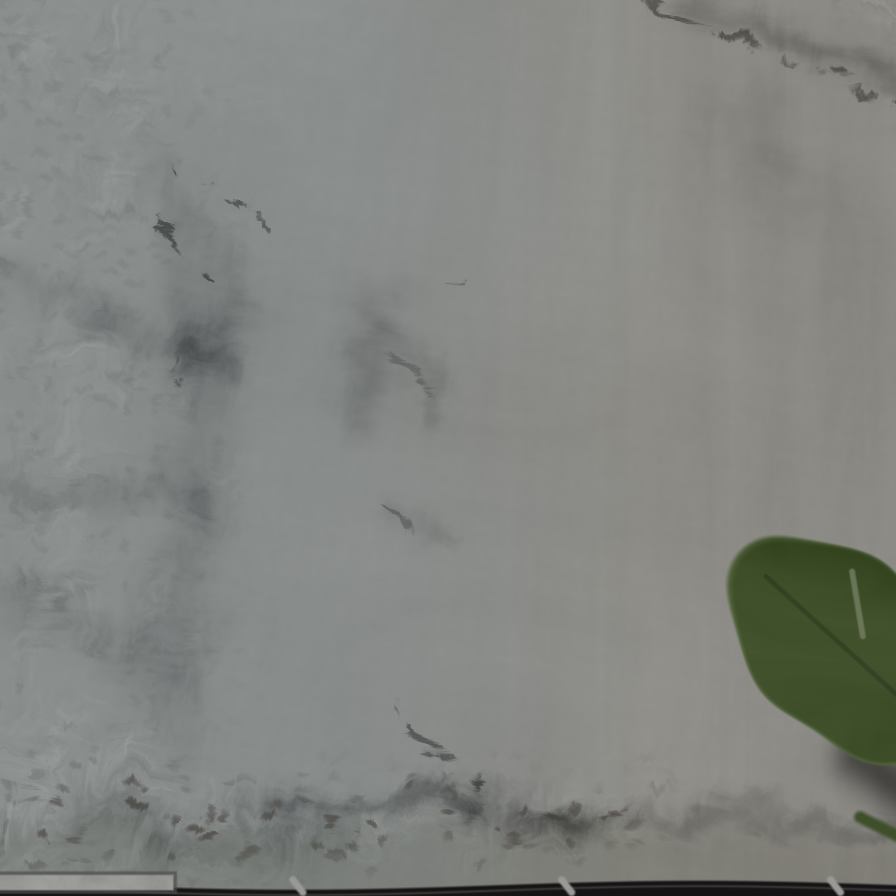
Write a Shadertoy shader that draws this texture.

```glsl
const vec3 COOL_PLASTER = vec3(0.535, 0.552, 0.548);
const vec3 WARM_PLASTER = vec3(0.547, 0.541, 0.520);
const vec3 DAMP_BROWN = vec3(0.27, 0.25, 0.23);
const vec3 LEAF_GREEN = vec3(0.245, 0.310, 0.165);
const vec3 CABLE_BLACK = vec3(0.085, 0.075, 0.080);
const vec3 PALE_GREY = vec3(0.60, 0.60, 0.59);

vec2 hash2(vec2 c) {
    return fract(sin(vec2(dot(c, vec2(127.1, 311.7)), dot(c, vec2(269.5, 183.3)))) * 43758.5);
}

// Layered, rotated and warped sines, roughly -0.8 to 0.8
float clouds(vec2 p) {
    float sum = 0.0, amp = 0.5;
    for (int i = 0; i < 6; i++) {
        p = mat2(0.8, -0.6, 0.6, 0.8) * p;
        p += 0.7 * sin(p.yx * 1.3 + float(i));
        sum += amp * sin(p.x) * sin(p.y);
        p *= 1.9;
        amp *= 0.55;
    }
    return sum;
}

// Cellular noise: distance to the nearest seed and its random id
vec2 cells(vec2 p) {
    vec2 base = floor(p), best = vec2(9.0, 0.0);
    for (int y = -1; y <= 1; y++)
    for (int x = -1; x <= 1; x++) {
        vec2 c = base + vec2(x, y), h = hash2(c);
        float d = length(c + h - p);
        if (d < best.x) best = vec2(d, hash2(c + 19.0).x);
    }
    return best;
}

float segment(vec2 p, vec2 a, vec2 b) {
    vec2 pa = p - a, ba = b - a;
    return length(pa - ba * clamp(dot(pa, ba) / dot(ba, ba), 0.0, 1.0));
}

float stain(vec2 p, vec2 a, vec2 b, float width) {
    float d = segment(p, a, b) / width;
    return exp(-d * d);
}

float stroke(vec2 p, vec2 a, vec2 b, float width) {
    return 1.0 - smoothstep(width * 0.3, width, segment(p, a, b));
}

float stains(vec2 p) {
    float s = 0.06 * stain(p, vec2(0.19, 0.80), vec2(0.235, 0.60), 0.030);
    s += 0.05 * stain(p, vec2(0.235, 0.60), vec2(0.19, 0.20), 0.045);
    s += 0.06 * stain(p, vec2(0.00, 0.69), vec2(0.27, 0.585), 0.020);
    s += 0.05 * stain(p, vec2(0.00, 0.455), vec2(0.23, 0.45), 0.024);
    s += 0.05 * stain(p, vec2(0.00, 0.34), vec2(0.20, 0.25), 0.030);
    s += 0.06 * stain(p, vec2(0.41, 0.66), vec2(0.41, 0.57), 0.034);
    s += 0.05 * stain(p, vec2(0.42, 0.63), vec2(0.50, 0.55), 0.015);
    s += 0.04 * stain(p, vec2(0.45, 0.42), vec2(0.50, 0.40), 0.020);
    s += 0.035 * stain(p, vec2(0.82, 0.87), vec2(0.90, 0.78), 0.045);
    s += 0.09 * stain(p, vec2(0.76, 1.00), vec2(1.02, 0.89), 0.022);
    s += 0.07 * stain(p, vec2(0.08, 0.07), vec2(0.35, 0.08), 0.032);
    s += 0.10 * stain(p, vec2(0.28, 0.11), vec2(0.54, 0.11), 0.018);
    s += 0.11 * stain(p, vec2(0.54, 0.10), vec2(0.65, 0.075), 0.026);
    return s + 0.08 * stain(p, vec2(0.62, 0.09), vec2(1.00, 0.09), 0.014);
}

float cracks(vec2 p) {
    float c = stroke(p, vec2(0.70, 1.01), vec2(0.82, 0.96), 0.006);
    c = max(c, stroke(p, vec2(0.82, 0.96), vec2(1.01, 0.875), 0.008));
    c = max(c, stroke(p, vec2(0.19, 0.81), vec2(0.30, 0.75), 0.004));
    c = max(c, stroke(p, vec2(0.175, 0.76), vec2(0.24, 0.68), 0.004));
    c = max(c, stroke(p, vec2(0.20, 0.60), vec2(0.20, 0.55), 0.006));
    c = max(c, stroke(p, vec2(0.47, 0.685), vec2(0.52, 0.685), 0.004));
    c = max(c, 0.5 * stroke(p, vec2(0.42, 0.62), vec2(0.50, 0.55), 0.005));
    c = max(c, 0.6 * stroke(p, vec2(0.43, 0.435), vec2(0.46, 0.405), 0.005));
    c = max(c, stroke(p, vec2(0.45, 0.25), vec2(0.455, 0.175), 0.004));
    return max(c, stroke(p, vec2(0.455, 0.175), vec2(0.53, 0.13), 0.006));
}

vec3 wall(vec2 p) {
    vec2 jag = p + 0.018 * vec2(clouds(p * 40.0), clouds(p * 40.0 + 7.0));
    vec2 soft = jag + 0.035 * vec2(clouds(p * 14.0 + 3.0), clouds(p * 14.0 + 11.0));
    float mottle = clouds(p * 30.0 + 5.0);
    vec3 col = mix(COOL_PLASTER, WARM_PLASTER, smoothstep(0.25, 0.85, p.x + 0.1 * clouds(p * 5.0)));
    col += 0.022 * clouds(p * 7.0) + 0.006 * clouds(p * 150.0);
    col += 0.014 * smoothstep(0.35, 0.8, p.x) * clouds(p * vec2(55.0, 3.0));
    col -= vec3(0.045, 0.045, 0.055) * (1.0 - smoothstep(0.05, 0.10, soft.y));

    // Flaking relief on the left, along the foot and at the upper right
    float foot = stain(soft, vec2(0.05, 0.08), vec2(0.70, 0.09), 0.045);
    float corner = smoothstep(1.80, 1.90, p.x * 0.9 + p.y);
    float left = 1.0 - smoothstep(0.12, 0.36, p.x);
    float rough = clamp(left * (0.35 + mottle) + foot + corner, 0.0, 1.0);
    float relief = clouds(jag * 45.0) - clouds(jag * 45.0 + vec2(0.25, -0.25));
    col += 0.085 * rough * relief;

    // Damp stains, broken cracks and dark chips
    col -= stains(soft) * (0.95 + 0.7 * mottle) * vec3(1.0, 1.0, 0.97);
    col -= 0.19 * cracks(jag) * smoothstep(-0.25, 0.2, clouds(p * 60.0));
    vec2 chip = cells(jag * vec2(38.0, 55.0));
    float chosen = step(0.62, chip.y) * clamp(foot * 0.8 + 0.12 * left, 0.0, 1.0);
    return mix(col, DAMP_BROWN, 0.75 * chosen * (1.0 - smoothstep(0.12, 0.42, chip.x)));
}

vec3 addLeaf(vec3 col, vec2 p, vec2 centre, vec2 radii) {
    col *= 1.0 - 0.5 * stain(p, vec2(0.96, 0.155), vec2(1.02, 0.11), 0.030);
    vec2 r = mat2(0.74, 0.67, -0.67, 0.74) * (p - centre);
    float d = (length(r / radii) - 1.0) * radii.y + 0.004 * sin(r.x * 45.0);
    vec3 green = LEAF_GREEN + 0.025 * clouds(p * 16.0) - 0.05 * smoothstep(0.03, 0.13, r.y - r.x * 0.5);
    green *= 1.0 - 0.18 * stroke(r, vec2(-0.12, 0.0), vec2(0.2, 0.0), 0.004);
    green = mix(green, vec3(0.46, 0.50, 0.39), 0.8 * stroke(p, vec2(0.951, 0.362), vec2(0.963, 0.29), 0.005));
    green += 0.08 * smoothstep(-0.005, 0.0, d);
    col = mix(col, green, 1.0 - smoothstep(-0.002, 0.002, d));
    return mix(col, LEAF_GREEN, stroke(p, vec2(0.96, 0.088), vec2(1.02, 0.058), 0.010));
}

vec3 addCable(vec3 col, vec2 p) {
    float top = 0.012 + 0.005 * sin((p.x - 0.555) * 7.0);
    vec3 cable = CABLE_BLACK + 0.13 * exp(-pow((p.y - top + 0.006) / 0.0015, 2.0));
    col = mix(col, cable, 1.0 - smoothstep(top - 0.002, top + 0.002, p.y));
    // Pale strip at the lower left
    vec2 box = abs(p - vec2(0.08, 0.015)) - vec2(0.115, 0.010);
    float d = max(box.x, box.y);
    col = mix(col, vec3(0.30), 0.7 * (1.0 - smoothstep(0.001, 0.004, d)));
    col = mix(col, PALE_GREY - 0.05 * clouds(p * 50.0), 1.0 - smoothstep(-0.003, 0.0, d));
    // Evenly spaced ties
    for (int i = 0; i < 3; i++) {
        vec2 tie = vec2(0.332 + 0.3 * float(i), 0.010);
        col = mix(col, PALE_GREY, stroke(p, tie + vec2(-0.005, 0.008), tie + vec2(0.006, -0.006), 0.006));
    }
    return col;
}

void mainImage(out vec4 fragColor, in vec2 fragCoord) {
    vec2 p = fragCoord / iResolution.xy;
    vec3 col = addLeaf(wall(p), p, vec2(0.944, 0.276), vec2(0.155, 0.098));
    fragColor = vec4(clamp(addCable(col, p), 0.0, 1.0), 1.0);
}
```
